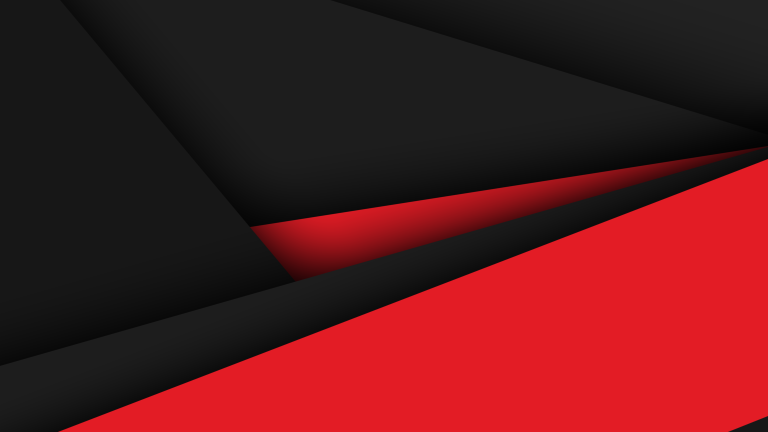
This background is drawn by a Shadertoy shader. Its source:

```glsl
// Overlapping sheets of charcoal and red paper cut along slanted lines.
// Each sheet fills one side of a line; sheets are painted back to front,
// and each one drops a soft shadow across its edge onto those beneath.

#define CHARCOAL vec3(0.115)
#define SLATE vec3(0.132)
#define COAL vec3(0.090)
#define RED vec3(0.890, 0.110, 0.145)
#define SHADOW_DEPTH 0.62
#define SHADOW_WIDTH 0.17

// Signed distance to the line from a to b, positive on its left side.
float lineDistance(vec2 p, vec2 a, vec2 b) {
    vec2 along = normalize(b - a);
    vec2 offset = p - a;
    return along.x * offset.y - along.y * offset.x;
}

// Darken what lies beyond the edge, then cover the near side with the sheet.
vec3 addSheet(vec3 below, vec3 sheet, float dist, float depth, float width) {
    float fade = 1.0 - clamp(dist / width, 0.0, 1.0);
    vec3 shaded = below * (1.0 - depth * fade * fade);
    float pixel = 1.0 / iResolution.y;
    float cover = 1.0 - smoothstep(-0.7 * pixel, 0.7 * pixel, dist);
    return mix(shaded, sheet, cover);
}

void mainImage(out vec4 fragColor, in vec2 fragCoord) {
    // Height runs from 0 to 1, width from 0 to 16/9.
    vec2 p = fragCoord / iResolution.xy * vec2(16.0 / 9.0, 1.0);

    // Cut lines, ordered from the back sheet to the front one.
    float centreEdge = lineDistance(p, vec2(0.764, 1.0), vec2(1.778, 0.688));
    float sliverEdge = lineDistance(p, vec2(0.579, 0.4745), vec2(1.778, 0.662));
    float leftEdge   = lineDistance(p, vec2(0.139, 1.0), vec2(0.685, 0.347));
    float bandEdge   = lineDistance(p, vec2(0.0, 0.153), vec2(1.778, 0.660));
    float redEdge    = lineDistance(p, vec2(0.134, 0.0), vec2(1.778, 0.632));
    float cornerEdge = lineDistance(p, vec2(1.685, 0.0), vec2(1.778, 0.037));

    // Stack of sheets, with wider shadows under the large panels.
    vec3 color = SLATE;
    color = addSheet(color, CHARCOAL, centreEdge, SHADOW_DEPTH, SHADOW_WIDTH * 1.5);
    color = addSheet(color, RED, sliverEdge, SHADOW_DEPTH, SHADOW_WIDTH);
    color = addSheet(color, COAL, leftEdge, SHADOW_DEPTH, SHADOW_WIDTH);
    color = addSheet(color, CHARCOAL, bandEdge, SHADOW_DEPTH, SHADOW_WIDTH);
    color = addSheet(color, RED, redEdge, SHADOW_DEPTH, SHADOW_WIDTH * 0.8);
    color = addSheet(color, COAL, cornerEdge, 0.0, SHADOW_WIDTH);

    fragColor = vec4(color, 1.0);
}
```
